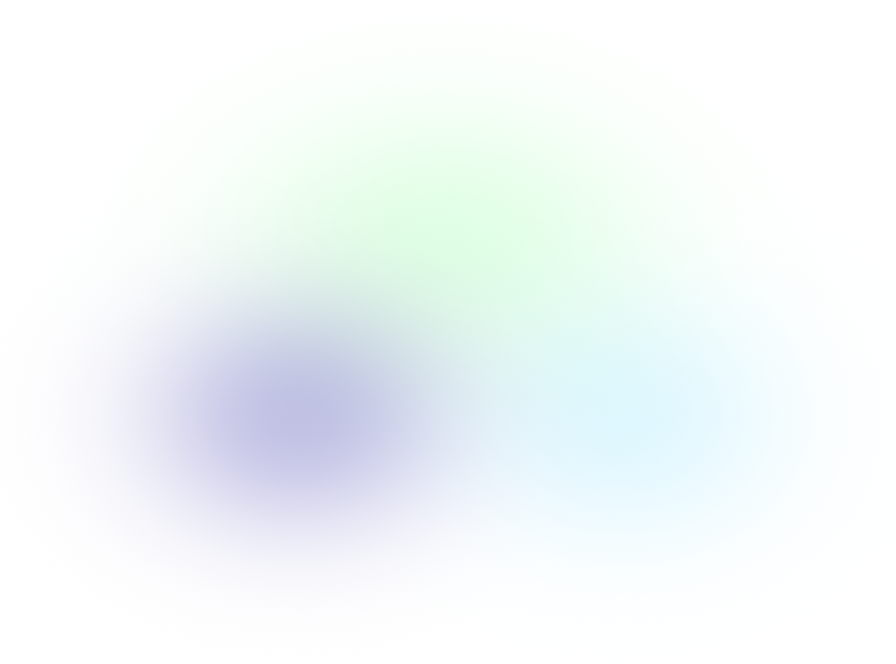
Write a Shadertoy shader that draws this background.

```glsl
// Three soft pastel glows, violet, green and sky blue, melting into a white ground.

// Centres and half-strength radii, as fractions of the canvas
#define VIOLET_CENTRE vec2(0.332, 0.374)
#define VIOLET_RADIUS vec2(0.143, 0.149)
#define GREEN_CENTRE  vec2(0.495, 0.640)
#define GREEN_RADIUS  vec2(0.190, 0.168)
#define BLUE_CENTRE   vec2(0.697, 0.370)
#define BLUE_RADIUS   vec2(0.148, 0.157)

// Tint of each glow at its centre
#define VIOLET_TINT vec3(0.762, 0.757, 0.900)
#define GREEN_TINT  vec3(0.885, 1.000, 0.900)
#define BLUE_TINT   vec3(0.880, 0.970, 1.000)

// Falloff exponent: 2 is Gaussian, more gives a flatter core
#define FALLOFF 2.15

// Filter colour of an elliptical glow: tint at the centre, white far away
vec3 glow(vec2 uv, vec2 centre, vec2 radius, vec3 tint) {
    float dist = length((uv - centre) / radius);
    float strength = exp2(-pow(dist, FALLOFF));
    return mix(vec3(1.0), tint, strength);
}

// Hash without sine
float hash12(vec2 p) {
    vec3 q = fract(vec3(p.xyx) * 0.1031);
    q += dot(q, q.yzx + 33.33);
    return fract((q.x + q.y) * q.z);
}

void mainImage(out vec4 fragColor, in vec2 fragCoord) {
    vec2 uv = fragCoord / iResolution.xy;

    // Overlapping glows multiply like layers of coloured glass
    vec3 colour = glow(uv, GREEN_CENTRE, GREEN_RADIUS, GREEN_TINT)
                * glow(uv, BLUE_CENTRE, BLUE_RADIUS, BLUE_TINT)
                * glow(uv, VIOLET_CENTRE, VIOLET_RADIUS, VIOLET_TINT);

    // Sub-level dither keeps the long fades free of banding
    colour += (hash12(fragCoord) - 0.5) / 255.0;

    fragColor = vec4(clamp(colour, 0.0, 1.0), 1.0);
}
```
